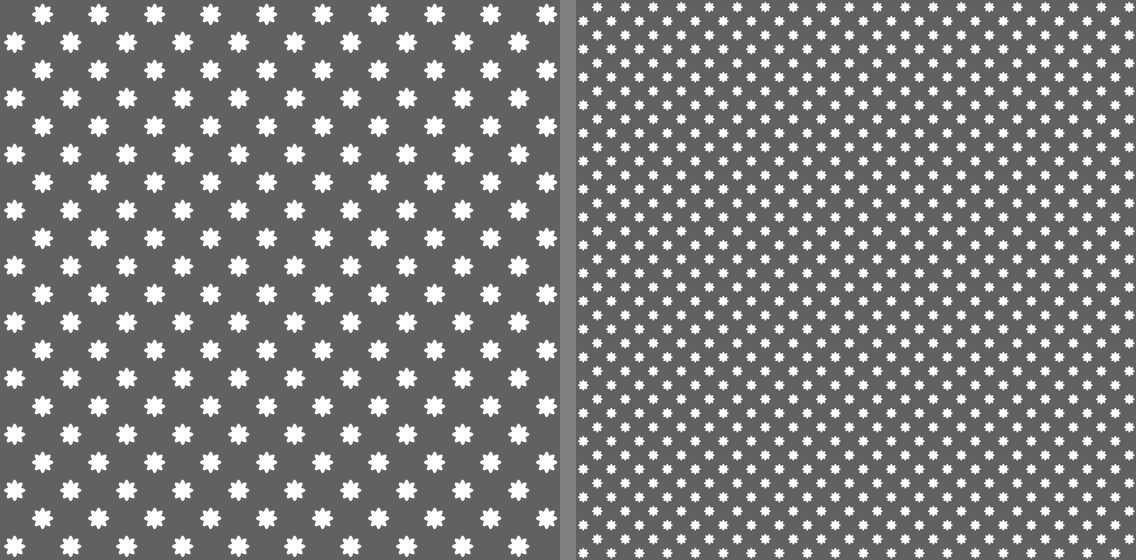
Left: one tile. Right: repeated 2 by 2.
This pattern is drawn by a WebGL 1 fragment shader. Its source:

```glsl
precision highp float;
// Staggered rows of small white eight-petalled flowers on plain grey.

uniform vec2 u_resolution;

#define REPEATS 10.0                 // cells across and down, two flowers each
#define FLOWER_OFFSET vec2(0.262, 0.243) // first flower centre within a cell
#define FLOWER_RADIUS 0.191          // centre to petal tip, in cells
#define NOTCH_RADIUS 0.66            // centre to notch, in flower radii
#define GROUND_COLOR vec3(0.38)
#define FLOWER_COLOR vec3(1.0)

const float HALF_SECTOR = 0.39269908; // pi / 8

// Mirror the plane into one half petal lying along the x axis.
vec2 foldToPetal(vec2 p) {
  p = abs(p);
  if (p.y > p.x) p = p.yx;
  vec2 mirror = vec2(-sin(HALF_SECTOR), cos(HALF_SECTOR));
  p -= 2.0 * max(dot(p, mirror), 0.0) * mirror;
  return vec2(p.x, abs(p.y));
}

// Approximate signed distance to a flower of unit radius with parabolic petals.
float flowerDistance(vec2 p) {
  p = foldToPetal(p);
  float halfWidth = NOTCH_RADIUS * sin(HALF_SECTOR);
  float tipLength = 1.0 - NOTCH_RADIUS * cos(HALF_SECTOR);
  float across = p.y / halfWidth;
  float parabola = across * across - (1.0 - p.x) / tipLength;
  vec2 slope = vec2(1.0 / tipLength, 2.0 * across / halfWidth);
  return parabola / length(slope);
}

// Flower repeated on a unit grid, centred on the given point.
float flowerGrid(vec2 cell, vec2 center) {
  vec2 local = fract(cell - center + 0.5) - 0.5;
  return flowerDistance(local / FLOWER_RADIUS) * FLOWER_RADIUS;
}

void main() {
  vec2 cell = gl_FragCoord.xy / u_resolution * REPEATS;
  float pixel = REPEATS / min(u_resolution.x, u_resolution.y);

  // Two interleaved grids, half a cell apart, form the staggered rows.
  float d = min(flowerGrid(cell, FLOWER_OFFSET),
                flowerGrid(cell, FLOWER_OFFSET + 0.5));

  float coverage = clamp(0.5 - d / pixel, 0.0, 1.0);
  gl_FragColor = vec4(mix(GROUND_COLOR, FLOWER_COLOR, coverage), 1.0);
}
```
